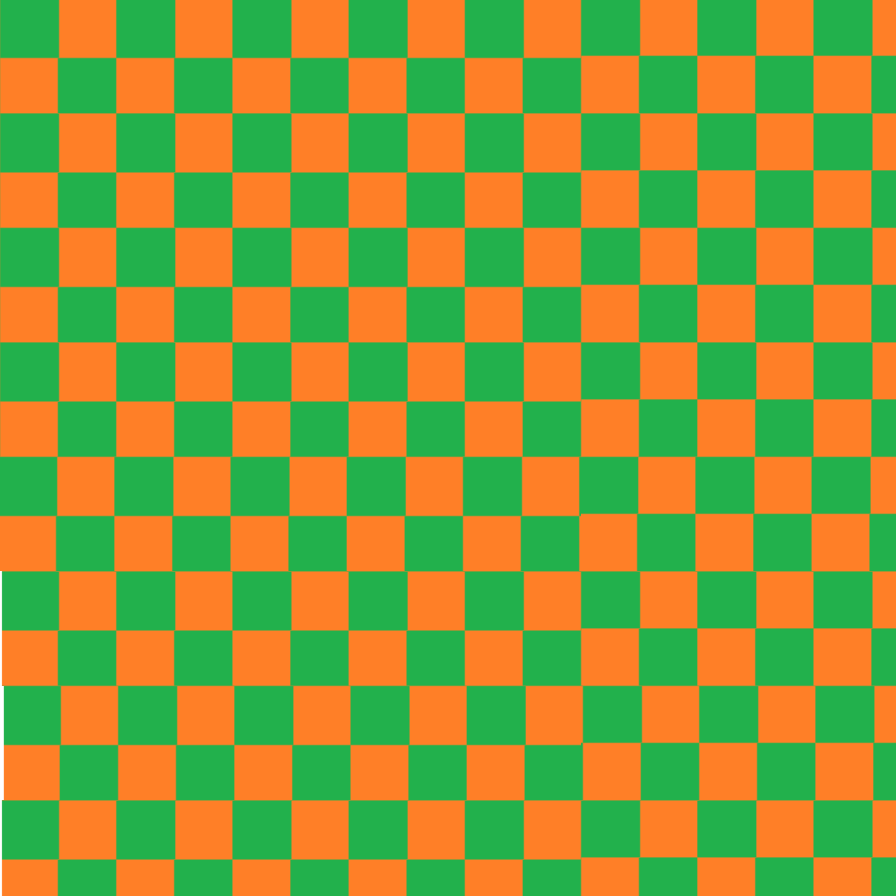
Reproduce this pattern procedurally as a WebGL 2 fragment shader.

```glsl
#version 300 es
precision highp float;

uniform vec2 u_resolution;
out vec4 fragColor;

const vec3 GREEN = vec3(0.133, 0.694, 0.298);
const vec3 ORANGE = vec3(1.0, 0.498, 0.153);

// Alternating bands: +1 up to the split of each period, -1 after it
float bands(float x, float period, float split, float soft) {
    float f = mod(x, period);
    float d = f < split ? min(f, split - f) : -min(f - split, period - f);
    return clamp(d / soft, -1.0, 1.0);
}

void main() {
    vec2 uv = gl_FragCoord.xy / u_resolution;
    float soft = 0.75 / min(u_resolution.x, u_resolution.y);

    // Rows come in pairs, counted from the top
    float rowPeriod = 0.1278;
    float y = 1.0 - uv.y + 0.0013;
    float pair = floor(y / rowPeriod);

    // The seam inside each pair sits higher on the right side
    float rowSplit = uv.x < 0.648 ? 0.0660 : 0.0636;
    float rowSign = bands(y, rowPeriod, rowSplit, soft);

    // Two lower pairs slip sideways
    float slip = pair == 4.0 ? -0.0021 : pair == 6.0 ? 0.0021 : 0.0;
    float columnSplit = rowSign > 0.0 ? 0.0659 : 0.0646;
    float columnSign = bands(uv.x - slip, 0.1297, columnSplit, soft);

    vec3 color = mix(ORANGE, GREEN, 0.5 + 0.5 * rowSign * columnSign);

    // Bare white sliver along the lower left edge
    float bareWidth = pair >= 5.0 ? 0.0022 + slip : -1.0;
    color = mix(color, vec3(1.0), 1.0 - smoothstep(-soft, soft, uv.x - bareWidth));

    fragColor = vec4(color, 1.0);
}
```
